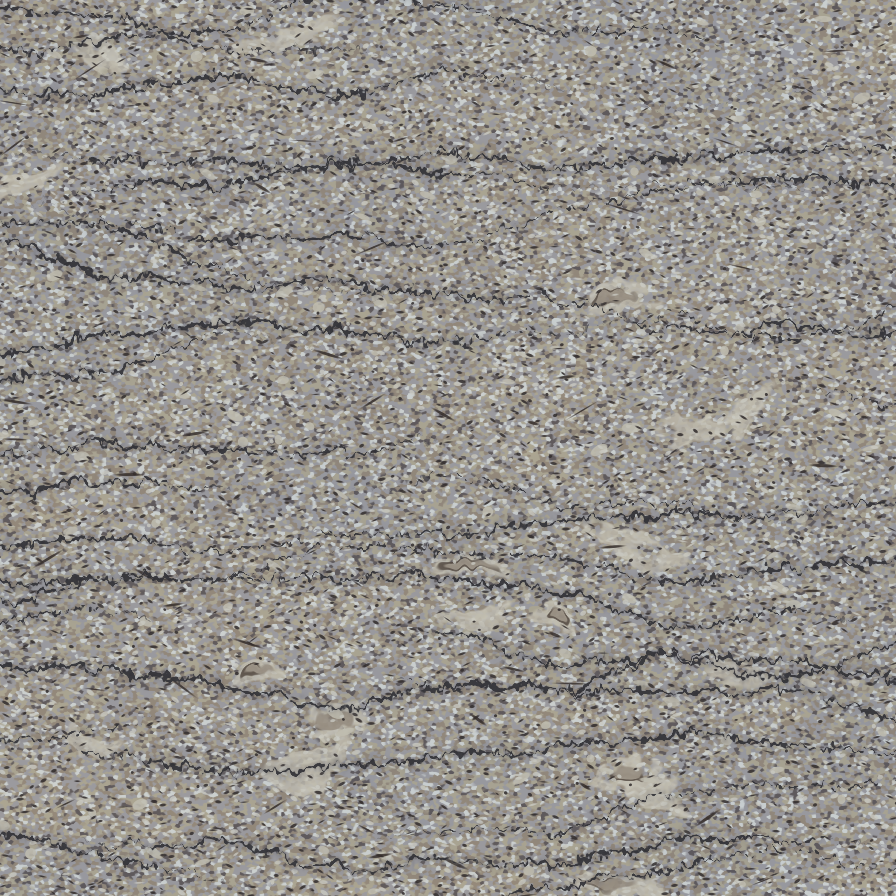
This texture is drawn by a Shadertoy shader. Its source:

```glsl
// Grey-brown fossil limestone: a grain of small soft cells, scattered flecks,
// pale banded shells, and dark jagged seams that wander across and merge.
// Each layer is mixed over the one before; lengths are in canvas heights.

vec3 hash3(vec2 p) {
    vec3 q = fract(p.xyx * vec3(0.1031, 0.1030, 0.0973));
    q += dot(q, q.yxz + 33.33);
    return fract((q.xxy + q.yzz) * q.zyx);
}

float noise(vec2 p) {
    vec2 i = floor(p), f = fract(p);
    f = f * f * (3.0 - 2.0 * f);
    return mix(mix(hash3(i).x, hash3(i + vec2(1, 0)).x, f.x),
               mix(hash3(i + vec2(0, 1)).x, hash3(i + vec2(1, 1)).x, f.x), f.y);
}

mat2 rotation(float angle) {
    float c = cos(angle), s = sin(angle);
    return mat2(c, -s, s, c);
}

// Signed distance, roughly, to an ellipse with the given half axes
float ellipse(vec2 p, vec2 radii) {
    return (length(p / radii) - 1.0) * radii.y;
}

// Mineral colour of one grain, chosen by a random value
vec3 mineral(float pick) {
    if (pick < 0.32) return vec3(0.60, 0.60, 0.62);
    if (pick < 0.57) return vec3(0.66, 0.64, 0.57);
    if (pick < 0.80) return vec3(0.57, 0.53, 0.48);
    if (pick < 0.91) return vec3(0.79, 0.81, 0.81);
    return vec3(0.37, 0.35, 0.36);
}

// Soft Voronoi cells, each with a mineral colour
vec3 grain(vec2 p) {
    vec2 cell = floor(p);
    vec3 sum = vec3(0);
    float total = 0.0;
    for (int j = -1; j <= 1; j++)
    for (int i = -1; i <= 1; i++) {
        vec2 id = cell + vec2(i, j);
        vec3 h = hash3(id + 17.0);
        vec2 d = id + h.xy - p;
        float weight = exp(-8.0 * dot(d, d));
        sum += weight * mineral(h.z);
        total += weight;
    }
    return sum / total;
}

// Coverage by small, nearly level ellipses, at most one per cell
float flecks(vec2 p, vec2 count, vec2 radii, float density, float seed) {
    vec2 cell = floor(p * count);
    float cover = 0.0, soft = 0.4 / iResolution.y + 0.0002;
    for (int j = -1; j <= 1; j++)
    for (int i = -1; i <= 1; i++) {
        vec2 id = cell + vec2(i, j);
        vec3 h = hash3(id + seed), k = hash3(id + seed + 61.0);
        vec2 d = rotation(k.x * 1.3 - 0.65) * (p - (id + h.xy) / count);
        float edge = ellipse(d, radii * (0.35 + 0.65 * k.yz));
        cover = max(cover, step(h.z, density) * smoothstep(soft, -soft, edge));
    }
    return cover;
}

// Pale shells with bent, ragged outlines; some hold a brown core
vec3 addShells(vec3 color, vec2 p) {
    vec2 warp = vec2(noise(p * 28.0), noise(p * 28.0 + 40.0)) - 0.5;
    warp += 0.5 * (vec2(noise(p * 110.0), noise(p * 110.0 + 70.0)) - 0.5);
    float wear = noise(p * 75.0);
    for (int i = 0; i < 18; i++) {
        vec3 h = hash3(vec2(i, 5)), k = hash3(vec2(i, 23));
        vec2 radii = vec2(0.024 + 0.045 * k.x, 0.009 + 0.012 * k.y);
        vec2 q = rotation(k.z * 0.9 - 0.5) * (p - vec2(h.x, pow(h.y, 1.35)));
        q += warp * 0.018;
        q.y += (h.z - 0.5) * 14.0 * q.x * q.x;
        float d = ellipse(q, radii), inner = d + 0.5 * radii.y;
        float body = smoothstep(0.0015, -0.0015, d) * smoothstep(0.1, 0.4, wear);
        float hollow = step(0.55, h.z);
        vec3 shell = mix(vec3(0.72, 0.70, 0.65), vec3(0.80, 0.79, 0.74), noise(q * vec2(70, 260)));
        color = mix(color, shell, 0.8 * body);
        color = mix(color, vec3(0.56, 0.52, 0.47), 0.75 * hollow * smoothstep(0.0015, -0.0015, inner));
        float outline = smoothstep(0.0018, 0.0004, abs(inner)) * smoothstep(0.4, 0.7, noise(p * 40.0));
        color = mix(color, vec3(0.29, 0.25, 0.22), 0.75 * hollow * outline);
    }
    return color;
}

// Dark seams: x is the line itself, y the dusty stain beside it
vec2 seams(vec2 p) {
    float jag = 0.010 * (noise(p * vec2(48, 30)) - 0.5) + 0.010 * (noise(p * vec2(130, 80)) - 0.5);
    jag += 0.007 * (noise(p * vec2(310, 170)) - 0.5);
    float rough = noise(p * vec2(270, 330));
    float soft = 0.4 / iResolution.y + 0.0003;
    vec2 seam = vec2(0);
    for (int i = 0; i < 23; i++) {
        float row = float(i) * 7.0;
        float y = (float(i) + 0.2 + 0.6 * hash3(vec2(i, 91)).x) / 23.0;
        y += 0.08 * (noise(vec2(p.x * 2.3 + 3.0, row)) - 0.5);
        y += 0.035 * (noise(vec2(p.x * 8.0, row + 300.0)) - 0.5);
        float d = abs(p.y + jag - y);
        float strength = smoothstep(0.2, 0.75, noise(vec2(p.x * 3.0, row + 500.0)));
        float width = 0.0019 * strength * (0.4 + noise(vec2(p.x * 40.0, row + 700.0)));
        width += 0.0034 * (rough - 0.55);
        float line = smoothstep(soft, -soft, d - width) * smoothstep(0.0, 0.3, strength);
        seam = max(seam, vec2(line, strength * exp(-d / 0.0045)));
    }
    return seam;
}

void mainImage(out vec4 fragColor, in vec2 fragCoord) {
    vec2 p = fragCoord / iResolution.y;

    // Stone body with broad brown and grey drifts
    vec3 color = grain(p * vec2(235, 310));
    float drift = noise(p * vec2(5, 9)) + 0.5 * noise(p * vec2(17, 30) + 9.0) - 0.75;
    color += drift * vec3(0.025, 0.014, -0.004);

    color = addShells(color, p);

    // Pale pebbles and chips, then dark chips and slivers
    color = mix(color, vec3(0.75, 0.74, 0.69), 0.85 * flecks(p, vec2(28, 40), vec2(0.011, 0.0060), 0.12, 7.0));
    color = mix(color, vec3(0.79, 0.79, 0.76), 0.8 * flecks(p, vec2(85, 120), vec2(0.005, 0.0026), 0.25, 150.0));
    color = mix(color, vec3(0.20, 0.18, 0.18), 0.88 * flecks(p, vec2(75, 100), vec2(0.0045, 0.0018), 0.30, 310.0));
    color = mix(color, vec3(0.20, 0.17, 0.16), 0.85 * flecks(p, vec2(18, 30), vec2(0.017, 0.0018), 0.11, 520.0));

    // Seams over everything
    vec2 seam = seams(p);
    color = mix(color, vec3(0.40, 0.40, 0.42), 0.5 * seam.y);
    color = mix(color, vec3(0.19, 0.19, 0.21), 0.9 * seam.x);

    fragColor = vec4(color, 1.0);
}
```
